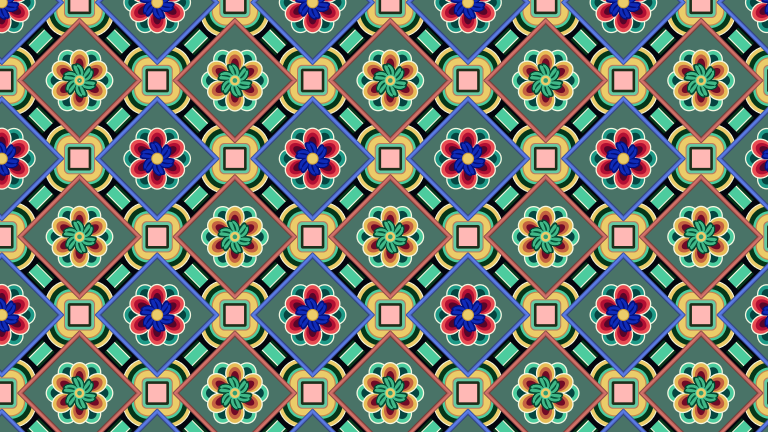
This pattern is drawn by a WebGL 1 fragment shader. Its source:

```glsl
precision highp float;
// Painted lattice: red and blue framed diamonds alternate on a staggered grid,
// each holding a layered blossom. Striped bands fill the gaps and square studs
// mark their crossings. Lengths are in 1/432 of the canvas height.
uniform vec2 u_resolution;

const vec3 MINT = vec3(0.30, 0.80, 0.62);
const vec3 YELLOW = vec3(0.92, 0.80, 0.41);
const vec3 DARK_GREEN = vec3(0.02, 0.21, 0.10);
const vec3 CREAM = vec3(0.96, 0.97, 0.88);
const vec3 BLACK = vec3(0.01, 0.02, 0.05);

float pixelSize;

// Lays a colour over the area where the distance is negative.
void paint(inout vec3 base, vec3 colour, float dist) {
  base = mix(base, colour, clamp(0.5 - dist / pixelSize, 0.0, 1.0));
}

float roundedBox(vec2 p, float halfSide, float radius) {
  vec2 q = abs(p) - halfSide + radius;
  return length(max(q, 0.0)) + min(max(q.x, q.y), 0.0) - radius;
}

float ellipse(vec2 p, vec2 radii) {
  float k = length(p / radii);
  return k * (k - 1.0) / max(length(p / (radii * radii)), 0.001);
}

// Folds the plane into one sector whose axis is +x.
vec2 foldPetals(vec2 p, float count, float turn) {
  float sector = 6.2831853 / count;
  float angle = mod(atan(p.y, p.x) - turn + 0.5 * sector, sector) - 0.5 * sector;
  return length(p) * vec2(cos(angle), sin(angle));
}

void paintBlossom(inout vec3 col, vec2 p, float warm) {
  // Teal petals behind
  vec2 back = foldPetals(p, 6.0, 0.0);
  float d = ellipse(back - vec2(23.5, 0.0), vec2(10.5, 10.0));
  paint(col, CREAM, d);
  paint(col, mix(vec3(0.12, 0.60, 0.53), MINT, warm), d + 1.3);
  paint(col, vec3(0.02, 0.27, 0.25), ellipse(back - vec2(22.0, 0.0), vec2(7.0, 6.0)));

  // Front petals, three tones deep
  vec2 front = foldPetals(p, 6.0, 0.5235988);
  d = ellipse(front - vec2(19.5, 0.0), vec2(11.5, 9.8));
  paint(col, CREAM, d);
  paint(col, mix(vec3(0.91, 0.30, 0.32), vec3(0.91, 0.74, 0.34), warm), d + 1.3);
  paint(col, mix(vec3(0.70, 0.06, 0.20), vec3(0.77, 0.38, 0.25), warm),
        ellipse(front - vec2(17.5, 0.0), vec2(8.5, 6.3)));
  paint(col, mix(vec3(0.34, 0.02, 0.16), vec3(0.44, 0.04, 0.15), warm),
        ellipse(front - vec2(15.5, 0.0), vec2(6.5, 4.0)));

  // Swirled heart-shaped petals
  vec2 heart = foldPetals(p, 6.0, 0.2 + 0.035 * length(p));
  d = ellipse(vec2(heart.x - 10.5, abs(heart.y) - 1.7), vec2(6.3, 3.3));
  paint(col, mix(vec3(0.02, 0.06, 0.48), vec3(0.02, 0.27, 0.18), warm), d - 0.7);
  paint(col, mix(vec3(0.06, 0.17, 0.72), vec3(0.25, 0.72, 0.53), warm), d + 0.9);
  paint(col, mix(vec3(0.02, 0.06, 0.48), vec3(0.02, 0.32, 0.22), warm),
        ellipse(heart - vec2(9.0, 0.0), vec2(5.0, 0.9)));

  // Button
  float r = length(p);
  paint(col, mix(vec3(0.80, 0.62, 0.25), MINT, warm), r - 6.0);
  paint(col, YELLOW, r - 4.9);
  paint(col, mix(YELLOW, vec3(0.20, 0.62, 0.45), warm), r - 2.3);
}

void paintBand(inout vec3 col, float along, float across) {
  // Central bar: stripes lengthwise between black end blocks
  paint(col, DARK_GREEN, across - 8.6);
  paint(col, CREAM, across - 6.0);
  paint(col, MINT, across - 4.9);
  paint(col, BLACK, along - 44.0);

  // Nested lobes growing out of the crossing
  float lobe = 10.0 + length(vec2(along - 10.0, across * 1.1));
  paint(col, CREAM, lobe - 39.0);
  paint(col, YELLOW, lobe - 38.0);
  paint(col, DARK_GREEN, lobe - 34.5);
  paint(col, MINT, lobe - 29.5);
  paint(col, vec3(0.78, 0.53, 0.30), lobe - 27.0);
  paint(col, YELLOW, lobe - 25.8);
}

void main() {
  pixelSize = 432.0 / u_resolution.y;
  vec2 p = gl_FragCoord.xy * pixelSize - vec2(390.3, 195.2);
  p *= 156.0 / vec2(155.4, 156.3);

  // Nearest diamond of the two interleaved grids
  vec2 redCell = mod(p + 78.0, 156.0) - 78.0;
  vec2 blueCell = mod(p, 156.0) - 78.0;
  float warm = step(dot(abs(redCell), vec2(1.0)), dot(abs(blueCell), vec2(1.0)));
  vec2 cell = mix(blueCell, redCell, warm);

  // Offset from the nearest crossing, and its diagonal axes
  vec2 side = abs(cell.x) > abs(cell.y) ? vec2(1.0, 0.0) : vec2(0.0, 1.0);
  vec2 node = cell - 78.0 * side * sign(cell);
  vec2 diagonal = abs(vec2(node.x + node.y, node.x - node.y)) * 0.7071;

  vec3 col = BLACK;
  paintBand(col, max(diagonal.x, diagonal.y), min(diagonal.x, diagonal.y));

  // Diamond with a bevelled frame
  float edge = (abs(cell.x) + abs(cell.y) - 63.0) * 0.7071;
  vec3 frame = mix(vec3(0.34, 0.46, 0.86), vec3(0.79, 0.42, 0.39), warm);
  paint(col, frame * 0.68, edge);
  paint(col, frame * (1.08 - 0.11 * abs(edge + 2.0)), edge + 0.8);
  paint(col, frame * 0.58, edge + 4.0);
  paint(col, vec3(0.285, 0.45, 0.405), edge + 5.0);
  paintBlossom(col, cell, warm);

  // Square stud
  paint(col, vec3(0.74, 0.48, 0.36), roundedBox(node, 15.6, 5.0));
  paint(col, vec3(0.40, 0.79, 0.64), roundedBox(node, 14.6, 4.5));
  paint(col, vec3(0.12, 0.18, 0.10), roundedBox(node, 11.8, 2.0));
  paint(col, vec3(1.0, 0.72, 0.71), roundedBox(node, 9.2, 0.6));

  gl_FragColor = vec4(col, 1.0);
}
```
